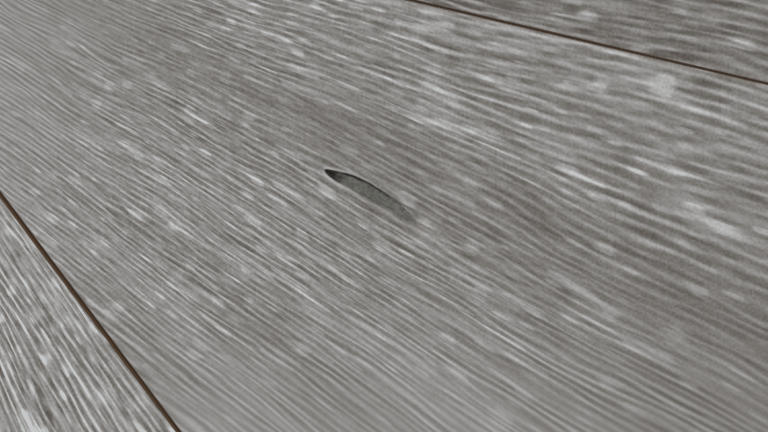
A Shadertoy shader for this texture:

```glsl
#define VANISH vec2(-0.614, 1.367)
#define LEFT_SEAM 0.926
#define RIGHT_SEAM 0.2304
#define GRAIN_FREQ 88.0
#define GRAIN_STRETCH 15.0
#define GRAIN_CONTRAST 1.15
#define BASE_TONE 0.36
#define KNOT_HEAD vec2(0.750, 0.607)
#define KNOT_TAIL vec2(0.968, 0.482)
#define TAUPE vec3(0.448, 0.434, 0.418)
#define LIMED vec3(0.71, 0.712, 0.71)
#define GROOVE vec3(0.21, 0.16, 0.12)

float hash(vec2 p) {
    return fract(sin(dot(p, vec2(127.1, 311.7))) * 43758.5453);
}

float noise(vec2 p) {
    vec2 i = floor(p), f = fract(p);
    f = f * f * (3.0 - 2.0 * f);
    return mix(mix(hash(i), hash(i + vec2(1, 0)), f.x),
               mix(hash(i + vec2(0, 1)), hash(i + vec2(1, 1)), f.x), f.y);
}

float bell(float x, float width) {
    x /= width;
    return exp(-x * x);
}

float band(float d, float halfWidth, float soft) {
    return 1.0 - smoothstep(halfWidth - soft, halfWidth + soft, abs(d));
}

// Limed wood tone: grain.x runs across the fibres, grain.y along them
float fibreTone(vec2 grain, float focus) {
    vec2 g = grain * vec2(GRAIN_FREQ, GRAIN_STRETCH);

    // Evenly spaced ridges that wander, fade and break up
    float wander = 1.1 * noise(g * vec2(0.4, 0.5)) + 0.35 * noise(g * vec2(1.0, 1.6) + 19.0);
    float ridge = 0.5 + 0.5 * sin(6.2832 * (g.x + wander));
    ridge = mix(ridge, ridge * ridge, focus);
    float strength = 0.15 + 0.85 * noise(g * vec2(0.9, 1.1) + 57.0);
    float tone = 0.62 * strength * (ridge - mix(0.5, 0.38, focus));

    // Pores and short pale flecks
    float lines = noise(g * vec2(2.1, 1.2) + 7.0);
    float fine = noise(g * vec2(3.6, 3.5) + 31.0);
    float fleck = noise(g * vec2(1.7, 2.0) + 83.0);
    tone += 0.3 * (lines - 0.5) + 0.45 * focus * (fine - 0.5);
    return tone + 0.42 * (0.3 + 0.7 * focus) * (smoothstep(0.68, 0.92, fleck) - 0.1);
}

// Sunken leaf-shaped knot with a shaded upper wall and a pale rim
vec3 addKnot(vec3 color, vec2 p, float soft) {
    vec2 axis = KNOT_TAIL - KNOT_HEAD;
    vec2 dir = normalize(axis), q = p - KNOT_HEAD;
    float s = dot(q, dir) / length(axis);
    float h = dot(q, vec2(-dir.y, dir.x));
    float t = clamp(s, 0.0, 1.0);
    h -= 0.008 * sin(3.1416 * t) - 0.003 * (noise(vec2(s * 14.0, 4.0)) - 0.5);
    float halfWidth = 0.043 * pow(t, 0.62) * pow(1.0 - t, 0.7);
    float edge = abs(h) - halfWidth;
    float ends = smoothstep(-0.01, 0.03, s) * smoothstep(1.01, 0.93, s);

    float rim = bell(edge - 0.004, 0.0035) * smoothstep(-0.05, 0.02, s) * smoothstep(0.5, 0.1, s);
    color = mix(color, LIMED, 0.6 * rim);
    color += 0.05 * bell(s - 1.1, 0.12) * bell(h, 0.02);

    float wall = smoothstep(-0.008, -0.001, h - halfWidth) * smoothstep(0.85, 0.4, s);
    float shade = max(wall, smoothstep(0.25, 0.06, s));
    float mottling = noise(vec2(s * 16.0, h * 240.0)) + noise(p * 190.0) - 1.0;
    vec3 hollow = mix(vec3(0.37, 0.37, 0.35), vec3(0.16, 0.15, 0.14), shade) + 0.09 * mottling;
    float mask = (1.0 - smoothstep(-soft, soft, edge)) * ends;
    return mix(color, hollow, mask * mix(1.0, 0.75, t));
}

void mainImage(out vec4 fragColor, in vec2 fragCoord) {
    vec2 p = fragCoord / iResolution.y;
    float soft = max(0.0025, 1.0 / iResolution.y);

    // Boards fan out from the vanishing point
    vec2 d = p - VANISH;
    float r = length(d);
    float angle = atan(-d.y, d.x);
    float along = log(r);
    float leftDist = (angle - LEFT_SEAM) * r;
    float rightDist = (angle - RIGHT_SEAM) * r;
    float leftBoard = smoothstep(-soft, soft, leftDist);
    float rightBoard = smoothstep(soft, -soft, rightDist);

    // Fibres bend gently, and lean on the left of the main board
    float lean = 0.25 * smoothstep(0.42, 0.95, angle) * (1.0 - leftBoard);
    float wave = 0.014 * (noise(vec2(angle * 9.0, along * 5.0)) - 0.5);
    vec2 grain = vec2(angle + lean * along + wave, along);
    grain += vec2(3.7, 1.3) * leftBoard + vec2(6.1, 2.9) * rightBoard;

    // Shallow focus: soft near the bottom and at the far corner
    float focus = smoothstep(-0.15, 0.42, p.y + 0.35 * leftBoard) * smoothstep(0.65, 1.3, r);
    float heart = bell(angle - 0.45, 0.055);
    float streaks = GRAIN_CONTRAST * mix(0.72, 1.0, focus) * (1.0 - 0.35 * heart);
    streaks *= 1.0 + 0.35 * leftBoard;

    // Broad drift of light and stain
    float tone = BASE_TONE + 0.17 * (noise(vec2(grain.x * 16.0, along * 3.0)) - 0.5);
    tone += 0.1 * smoothstep(0.8, 0.0, p.x) + 0.1 * leftBoard - 0.14 * rightBoard;
    tone += 0.12 * bell(length(p - vec2(0.93, 0.03)), 0.25) - 0.13 * heart;
    tone -= 0.1 * smoothstep(0.6, 0.0, length(p - vec2(1.78, 0.15)));
    tone += streaks * fibreTone(grain, focus);
    tone += 0.24 * (0.2 + 0.8 * focus) * (noise(p * 210.0) - 0.5);
    vec3 color = mix(TAUPE, LIMED, clamp(tone, -0.4, 1.25));

    color = addKnot(color, p, soft);

    // Joints between the boards
    color += 0.05 * bell(rightDist - 0.008, 0.004);
    color = mix(color, GROOVE, 0.95 * band(leftDist, 0.0052, soft));
    color += vec3(0.1, 0.07, 0.04) * bell(leftDist - 0.002, 0.0018);
    color = mix(color, GROOVE, 0.9 * band(rightDist, 0.003, soft));

    fragColor = vec4(color, 1.0);
}
```
